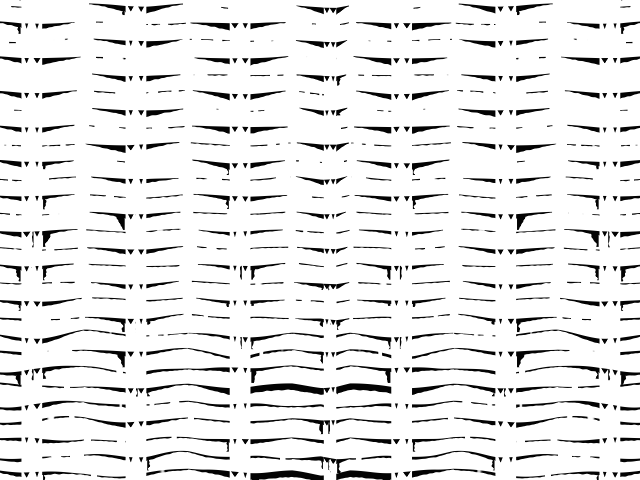
This texture is drawn by a WebGL 1 fragment shader. Its source:

```glsl
precision highp float;
uniform vec2 u_resolution;

const vec2 GRID = vec2(37.0, 27.76);  // canvas size in strand rows
const float MIRROR_X = 18.55;
const float STAKE_PITCH = 6.02;
const float FIRST_STAKE = 4.67;
const float MID_SHIFT = 0.53;
const vec3 INK = vec3(0.01);
const vec3 PAPER = vec3(1.0);

float hash(vec2 p) {
  vec3 q = fract(vec3(p.xyx) * 0.1031);
  q += dot(q, q.yzx + 33.33);
  return fract((q.x + q.y) * q.z);
}

vec2 gradient(vec2 cell) {
  float angle = 6.2832 * hash(cell + 41.0);
  return vec2(cos(angle), sin(angle));
}

float gradientNoise(vec2 p) {
  vec2 i = floor(p);
  vec2 f = fract(p);
  vec2 u = f * f * (3.0 - 2.0 * f);
  vec2 e = vec2(1.0, 0.0);
  float a = dot(gradient(i), f);
  float b = dot(gradient(i + e), f - e);
  float c = dot(gradient(i + e.yx), f - e.yx);
  float d = dot(gradient(i + 1.0), f - 1.0);
  return mix(mix(a, b, u.x), mix(c, d, u.x), u.y);
}

// Smooth coverage of the interval lo..hi
float span(float x, float lo, float hi, float blur) {
  return max(0.0, clamp(0.5 + (x - lo) / blur, 0.0, 1.0)
                - clamp(0.5 + (x - hi) / blur, 0.0, 1.0));
}

// Shadows of one strand row around one stake
float strandInk(vec2 p, float rel, float dist, float stake, float row, float blur) {
  float away = abs(rel);
  vec2 key = vec2(stake * 2.0 + step(0.0, rel), row + 7.0);
  float chance = hash(key);
  float middle = 1.0 - step(0.5, stake);
  float low = smoothstep(16.0, 20.0, row);
  float front = 1.0 - mod(row + stake, 2.0);
  float gap = mix(0.6, 0.36, middle);
  float cellEdge = mix(3.1, rel < 0.0 ? 2.25 : 1.2, middle);
  float reach = mix(cellEdge * mix(0.76, 0.94, chance), cellEdge, low);
  float taper = clamp((reach - away) / (reach - gap), 0.0, 1.0);

  // Wedge: sloping top edge, thick beside the stake, ragged below
  float sway = gradientNoise(vec2(dist * 0.3, row * 1.37 + 0.5)) * mix(0.16, 0.5, low);
  float y = p.y - row - sway;
  float top = -0.14 * (1.0 - taper);
  float rag = gradientNoise(vec2(dist * 4.0, row * 3.7 + 0.3));
  float body = mix(0.3, 0.2, smoothstep(8.0, 12.0, row)) * (0.7 + 0.6 * chance);
  float wedge = 0.045 + body * pow(taper, 1.3);
  float thin = 0.06 + low * 0.16 * chance * taper;
  float thick = mix(thin, wedge, front) + 0.05 * rag;

  // Deep gaps between the inner stakes
  float deep = step(20.5, row) * step(abs(mod(row, 5.0) - 2.0), 0.1) * step(stake, 1.5);
  float inner = max(middle, step(rel, 0.0));
  thick = max(thick, deep * (0.38 * mix(taper, 1.0, inner) + 0.05 * rag));

  // Rear strands are broken near the top and whole lower down
  float breaks = gradientNoise(vec2(dist * 1.6, row * 2.3 + 0.4));
  float bias = mix(-0.2, 0.35, smoothstep(5.0, 17.0, row)) + 0.5 * (chance - 0.5);
  float solid = max(max(front, deep), smoothstep(-0.03, 0.03, breaks + bias));
  float ink = solid * span(away, gap, reach, blur) * span(y, top, top + thick, blur);

  // Notches across the face of the stake
  float notch = 0.15 * (1.0 - clamp(y / 0.32, 0.0, 1.0)) * (0.5 + chance);
  float teeth = span(away, gap * 0.5 - notch, gap * 0.5 + notch, blur);
  ink = max(ink, front * teeth * span(y, 0.0, 0.3, blur));

  // Ragged runs down the edges and centre of the stake
  float wear = hash(key + 19.0);
  float runs = front * step(wear, mix(0.12, 0.55, smoothstep(7.0, 19.0, row)));
  float size = hash(key + 53.0);
  float depth = 0.3 + 0.65 * size;
  float fray = gradientNoise(vec2(p.y * 5.0, stake * 3.1 + 0.5));
  float width = 0.11 + 0.16 * fray + 0.7 * pow(size, 8.0) * (1.0 - clamp(y / depth, 0.0, 1.0));
  float edgeRun = span(away, gap + 0.05, gap + 0.05 + max(width, 0.0), blur);
  float midRun = span(rel, -0.1, -0.03 + 0.1 * fray, blur) * step(0.4, chance);
  return max(ink, runs * max(edgeRun, midRun) * span(y, 0.0, depth, blur));
}

void main() {
  vec2 uv = gl_FragCoord.xy / u_resolution;
  vec2 p = vec2(uv.x, 1.0 - uv.y) * GRID - vec2(0.0, 0.39);
  float blur = GRID.y / u_resolution.y;

  // Nearest stake, mirrored about the centre line
  float dist = abs(p.x - MIRROR_X);
  float stake = 1.0 + floor((dist - FIRST_STAKE) / STAKE_PITCH + 0.5);
  float rel = dist - FIRST_STAKE - STAKE_PITCH * (stake - 1.0);
  if (stake < 0.5) rel = p.x - MIRROR_X - MID_SHIFT;

  // Neighbouring rows overlap
  float ink = 0.0;
  for (int k = -1; k <= 1; k++) {
    float row = floor(p.y + 0.5) + float(k);
    ink = max(ink, strandInk(p, rel, dist, stake, row, blur));
  }
  gl_FragColor = vec4(mix(PAPER, INK, ink), 1.0);
}
```
